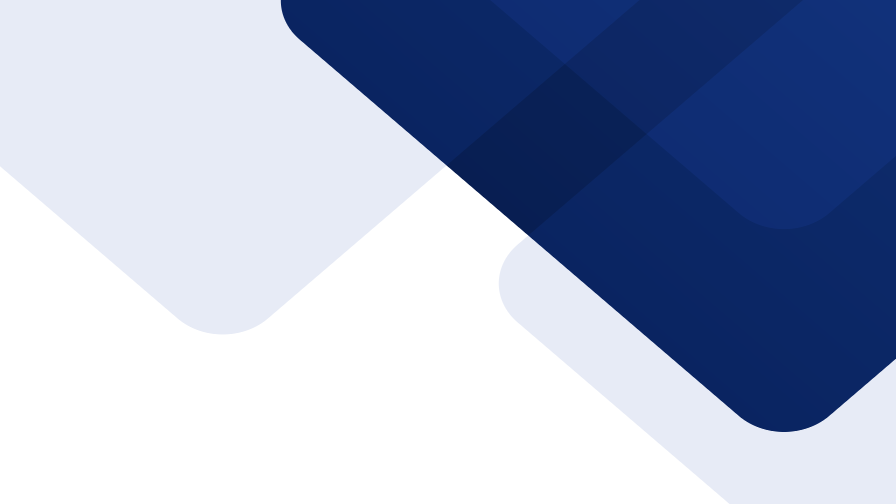
Give the GLSL for this background, as a Shadertoy shader.

```glsl
// Overlapping rounded diamonds in navy and pale blue on a white ground.

const float SQUASH = 0.857;       // height of a diamond relative to its width
const float HALF_DIAGONAL = 1.051;
const float CORNER_RADIUS = 0.127;

const vec3 WHITE = vec3(1.0);
const vec3 PALE_BLUE = vec3(0.906, 0.922, 0.965);
const vec3 NAVY_DEEP = vec3(0.031, 0.118, 0.322);
const vec3 NAVY_SOFT = vec3(0.047, 0.149, 0.369);
const vec3 SHEET_TINT = vec3(0.008, 0.024, 0.059);
const vec3 TOP_TINT = vec3(0.012, 0.020, 0.051);

// Turns a squashed diamond into an upright square around its centre.
vec2 toSquare(vec2 p, vec2 centre) {
    vec2 q = (p - centre) / vec2(1.0, SQUASH);
    return vec2(q.x + q.y, q.y - q.x) * sqrt(0.5);
}

// Signed distance to a square with rounded corners.
float roundedSquare(vec2 q, float halfSide, float radius) {
    vec2 d = abs(q) - halfSide + radius;
    return length(max(d, 0.0)) + min(max(d.x, d.y), 0.0) - radius;
}

// Smooth coverage of one diamond, from 0 outside to 1 inside.
float diamond(vec2 p, vec2 centre, float pixel) {
    float halfSide = HALF_DIAGONAL * sqrt(0.5);
    float d = roundedSquare(toSquare(p, centre), halfSide, CORNER_RADIUS);
    return clamp(0.5 - d / pixel, 0.0, 1.0);
}

void mainImage(out vec4 fragColor, in vec2 fragCoord) {
    float pixel = 1.0 / iResolution.y;
    vec2 p = fragCoord * pixel;
    vec2 navyCentre = vec2(1.5556, 0.9986);

    // Coverage of each sheet
    float leftSheet = diamond(p, vec2(0.442, 1.192), pixel);
    float rightSheet = diamond(p, vec2(1.988, 0.4375), pixel);
    float topSheet = diamond(p, vec2(1.5556, 1.401), pixel);
    float navySheet = diamond(p, navyCentre, pixel);
    float sheets = max(leftSheet, rightSheet);

    // Navy gradient, rising from the lower left edge to the upper right
    float rise = toSquare(p, navyCentre).x / HALF_DIAGONAL + sqrt(0.5);
    vec3 navy = mix(NAVY_DEEP, NAVY_SOFT, clamp(rise * 1.17, 0.0, 1.0));
    navy += SHEET_TINT * sheets + TOP_TINT * topSheet;

    // Layers from back to front
    vec3 colour = mix(WHITE, PALE_BLUE, sheets);
    colour = mix(colour, navy, navySheet);
    fragColor = vec4(colour, 1.0);
}
```
